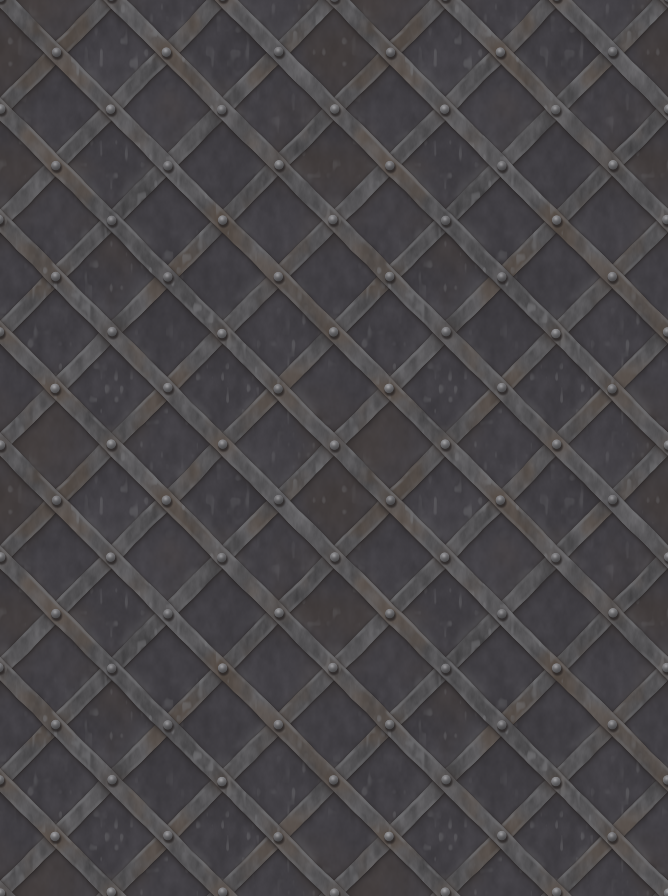
Reproduce this texture procedurally as a Shadertoy shader.

```glsl
const vec2 CELLS = vec2(6.0, 8.0);        // lattice cells on the canvas
const vec2 WEAR_PERIOD = vec2(3.0, 4.0);  // cells after which the wear repeats
const float STRIP_HALF = 0.105;
const float RIVET_RADIUS = 0.042;

const vec3 PANEL = vec3(0.253, 0.245, 0.264);
const vec3 STEEL = vec3(0.318, 0.314, 0.322);
const vec3 WORN = vec3(0.44, 0.44, 0.45);
const vec3 RUST = vec3(0.35, 0.295, 0.25);
const vec3 GAP = vec3(0.145, 0.13, 0.13);

float hash(vec2 p, float seed) {
    vec3 q = fract(vec3(p.xyx) * vec3(0.1031, 0.1030, 0.0973) + seed * 0.137);
    q += dot(q, q.yzx + 33.33);
    return fract((q.x + q.y) * q.z);
}

// Value noise wrapping on the wear period; freq holds whole numbers
float noise(vec2 p, vec2 freq, float seed) {
    vec2 period = WEAR_PERIOD * freq;
    vec2 q = p * freq;
    vec2 i = floor(q);
    vec2 f = q - i;
    f = f * f * (3.0 - 2.0 * f);
    vec2 lo = mod(i, period);
    vec2 hi = mod(i + 1.0, period);
    return mix(mix(hash(lo, seed), hash(vec2(hi.x, lo.y), seed), f.x),
               mix(hash(vec2(lo.x, hi.y), seed), hash(hi, seed), f.x), f.y);
}

float fbm(vec2 p, vec2 freq, float seed) {
    float sum = 0.0;
    float gain = 0.5;
    for (int k = 0; k < 4; k++) {
        sum += gain * noise(p, freq, seed + float(k));
        freq *= 2.0;
        gain *= 0.5;
    }
    return sum / 0.9375;
}

// Short upright scratches, gathered in patches
float flecks(vec2 p, vec2 freq, float seed) {
    float patches = smoothstep(0.4, 0.7, fbm(p, vec2(2.0), seed + 5.0));
    return smoothstep(0.74, 0.95, noise(p, freq, seed)) * patches;
}

// Signed distance to the nearest whole number
float toLine(float x) {
    return x - floor(x + 0.5);
}

vec3 panelColor(vec2 p, vec2 d) {
    float cloud = fbm(p, vec2(2.0), 11.0);
    float grain = fbm(p, vec2(14.0, 9.0), 21.0);
    vec3 col = PANEL * (1.0 + 0.16 * (cloud - 0.5) + 0.22 * (grain - 0.5));
    col = mix(col, RUST * 0.8, 0.35 * smoothstep(0.55, 0.8, fbm(p, vec2(1.0), 31.0)));
    col = mix(col, WORN, 0.4 * flecks(p, vec2(22.0, 10.0), 41.0));
    // Dust resting on the lower sides of each panel
    float rise = min(d.x > 0.0 ? d.x : 1.0, d.y < 0.0 ? -d.y : 1.0) - STRIP_HALF;
    float dust = exp(-max(rise, 0.0) * 15.0) * smoothstep(0.38, 0.72, fbm(p, vec2(4.0), 51.0));
    return mix(col, WORN, 0.42 * dust);
}

vec3 steelColor(vec2 p, float seed) {
    float cloud = fbm(p, vec2(3.0), seed);
    float grain = fbm(p, vec2(18.0, 8.0), seed + 7.0);
    vec3 col = STEEL * (1.0 + 0.4 * (cloud - 0.5) + 0.4 * (grain - 0.5));
    col = mix(col, RUST, 0.5 * smoothstep(0.48, 0.75, fbm(p, vec2(2.0), seed + 13.0)));
    return mix(col, WORN, 0.6 * flecks(p, vec2(20.0, 9.0), seed + 19.0));
}

// Lays one strip over a colour; d grows toward its upper side
vec3 layStrip(vec3 under, vec3 steel, float d, float wear, float aa) {
    float edge = abs(d) - STRIP_HALF;
    float side = d < 0.0 ? 1.0 : 0.6;
    float shade = exp(-max(edge, 0.0) * (d < 0.0 ? 32.0 : 60.0));
    vec3 col = mix(under, GAP, 0.75 * side * shade);
    float rim = 1.0 - smoothstep(0.0, 0.025 + aa, abs(edge + 0.018));
    steel = mix(steel, WORN, rim * wear * (d > 0.0 ? 0.7 : 0.4));
    return mix(col, steel, 1.0 - smoothstep(-0.5 * aa, 0.5 * aa, edge));
}

// Domed rivet with a shadow below and a rusty halo
vec3 layRivet(vec3 under, vec2 q, float tone, float aa) {
    float r = length(q);
    vec3 col = mix(under, RUST, 0.45 * tone * exp(-r * r * 130.0));
    float shadowDist = length(q + vec2(-0.008, 0.02));
    float shadow = 1.0 - smoothstep(RIVET_RADIUS * 0.8, RIVET_RADIUS * 1.45, shadowDist);
    col = mix(col, GAP, 0.75 * shadow);
    float slope = dot(q / RIVET_RADIUS, vec2(-0.3, 0.75));
    vec3 dome = mix(STEEL, WORN, 0.4 + 0.4 * tone) * (1.0 + 0.35 * slope);
    float glint = length(q - RIVET_RADIUS * vec2(-0.15, 0.3)) / RIVET_RADIUS;
    dome += 0.16 * exp(-glint * glint * 5.0);
    return mix(col, dome, 1.0 - smoothstep(-0.5 * aa, 0.5 * aa, r - RIVET_RADIUS));
}

void mainImage(out vec4 fragColor, in vec2 fragCoord) {
    vec2 p = fragCoord / iResolution.xy * CELLS - vec2(0.0, 0.03);
    float aa = CELLS.x / iResolution.x;

    // Diagonal axes: x crosses the falling strips, y the rising ones
    vec2 d = vec2(toLine(p.x + p.y), toLine(p.x - p.y));
    vec2 bend = vec2(fbm(p, vec2(3.0), 61.0), fbm(p, vec2(3.0), 71.0)) - 0.5;
    vec2 strip = d + 0.035 * bend;
    float wear = smoothstep(0.3, 0.7, fbm(p, vec2(5.0), 81.0));

    vec3 col = panelColor(p, d);
    col = layStrip(col, steelColor(p, 91.0), -strip.y, wear, aa * 1.4);
    col = layStrip(col, steelColor(p, 131.0) * 1.03, strip.x, wear, aa * 1.4);

    // One rivet on every crossing
    vec2 q = 0.5 * vec2(d.x + d.y, d.x - d.y);
    vec2 crossing = mod(floor((p - q) * 2.0 + 0.5), WEAR_PERIOD * 2.0);
    vec2 jitter = 0.02 * (vec2(hash(crossing, 3.0), hash(crossing, 5.0)) - 0.5);
    col = layRivet(col, q + jitter, hash(crossing, 7.0), aa);

    fragColor = vec4(col, 1.0);
}
```
